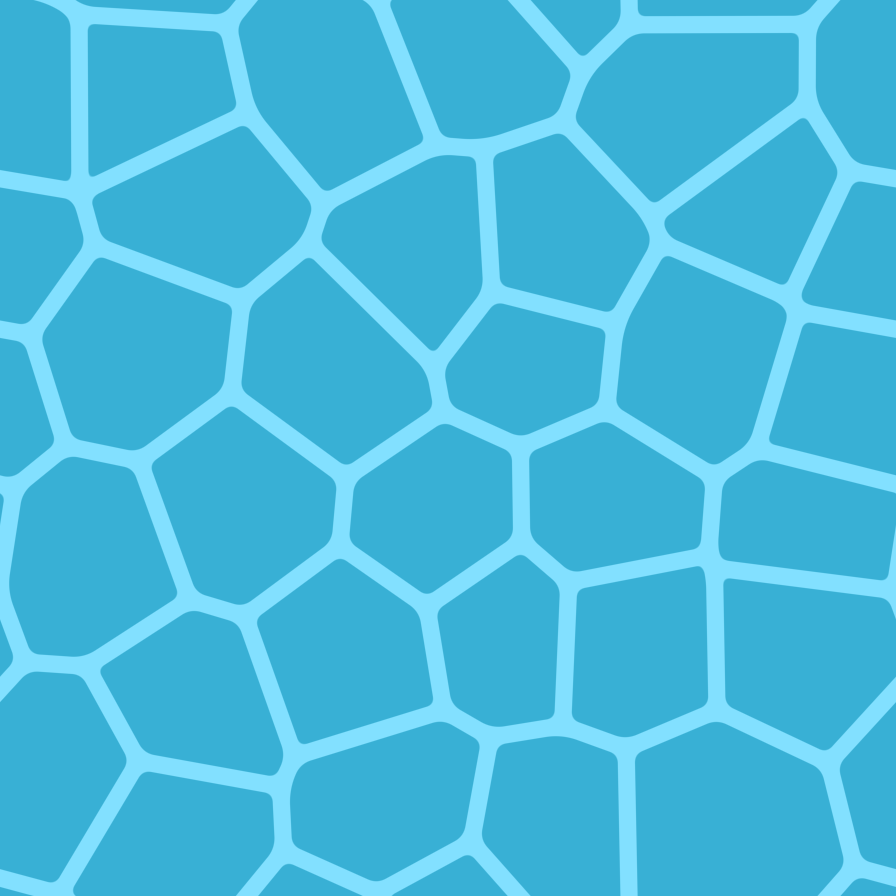
Write a Shadertoy shader that draws this pattern.

```glsl
// Seamless pool-water web: flat blue Voronoi cells with pale rounded borders.

#define GRID        ivec2(5, 6)             // cells per tile; rows must be even
#define JITTER      0.74                    // 0 = honeycomb, 1 = fully scattered
#define HALF_WIDTH  0.0096                  // half the border thickness
#define ROUNDING    0.009                   // softness of the cell corners
#define SEED        17u
#define WATER_COLOR vec3(0.22, 0.69, 0.835)
#define LINE_COLOR  vec3(0.51, 0.88, 1.0)

// Integer hash: two values in 0..1 per cell.
vec2 hash2(ivec2 cell) {
    uvec2 v = uvec2(cell) * 1664525u + 1013904223u + SEED * uvec2(747u, 2891u);
    v.x += v.y * 1664525u;
    v.y += v.x * 1664525u;
    v ^= v >> 16u;
    v.x += v.y * 1664525u;
    v.y += v.x * 1664525u;
    v ^= v >> 16u;
    return vec2(v & 0xffffu) / 65535.0;
}

// Seed point of a cell in canvas units; the hash wraps, odd rows are shifted.
vec2 cellPoint(ivec2 cell) {
    ivec2 wrapped = (cell + 4 * GRID) % GRID;
    float rowShift = (wrapped.y % 2 == 0) ? -0.25 : 0.25;
    vec2 offset = 0.5 + JITTER * (hash2(wrapped) - 0.5);
    return (vec2(cell) + offset + vec2(rowShift, 0.0)) / vec2(GRID);
}

// Smooth minimum, rounds the corner where two borders meet.
float smoothMin(float a, float b, float k) {
    float h = max(k - abs(a - b), 0.0) / k;
    return min(a, b) - 0.25 * h * h * k;
}

// Rounded distance from p to the border of its Voronoi cell.
float borderDistance(vec2 p) {
    ivec2 home = ivec2(floor(p * vec2(GRID)));
    ivec2 nearestCell = home;
    vec2 toNearest = vec2(0.0);
    float best = 1e3;

    // Find the closest seed point.
    for (int y = -2; y <= 2; y++)
    for (int x = -2; x <= 2; x++) {
        ivec2 cell = home + ivec2(x, y);
        vec2 d = cellPoint(cell) - p;
        if (dot(d, d) < best) {
            best = dot(d, d);
            nearestCell = cell;
            toNearest = d;
        }
    }

    // Blend the distances to the bisectors with all neighbours.
    float dist = 1.0;
    for (int y = -2; y <= 2; y++)
    for (int x = -2; x <= 2; x++) {
        if (x == 0 && y == 0) continue;
        vec2 d = cellPoint(nearestCell + ivec2(x, y)) - p;
        float bisector = dot(0.5 * (d + toNearest), normalize(d - toNearest));
        dist = smoothMin(dist, bisector, ROUNDING);
    }
    return dist;
}

void mainImage(out vec4 fragColor, in vec2 fragCoord) {
    vec2 uv = fragCoord / iResolution.xy;
    float blur = 0.75 / min(iResolution.x, iResolution.y);
    float water = smoothstep(-blur, blur, borderDistance(uv) - HALF_WIDTH);
    fragColor = vec4(mix(LINE_COLOR, WATER_COLOR, water), 1.0);
}
```
